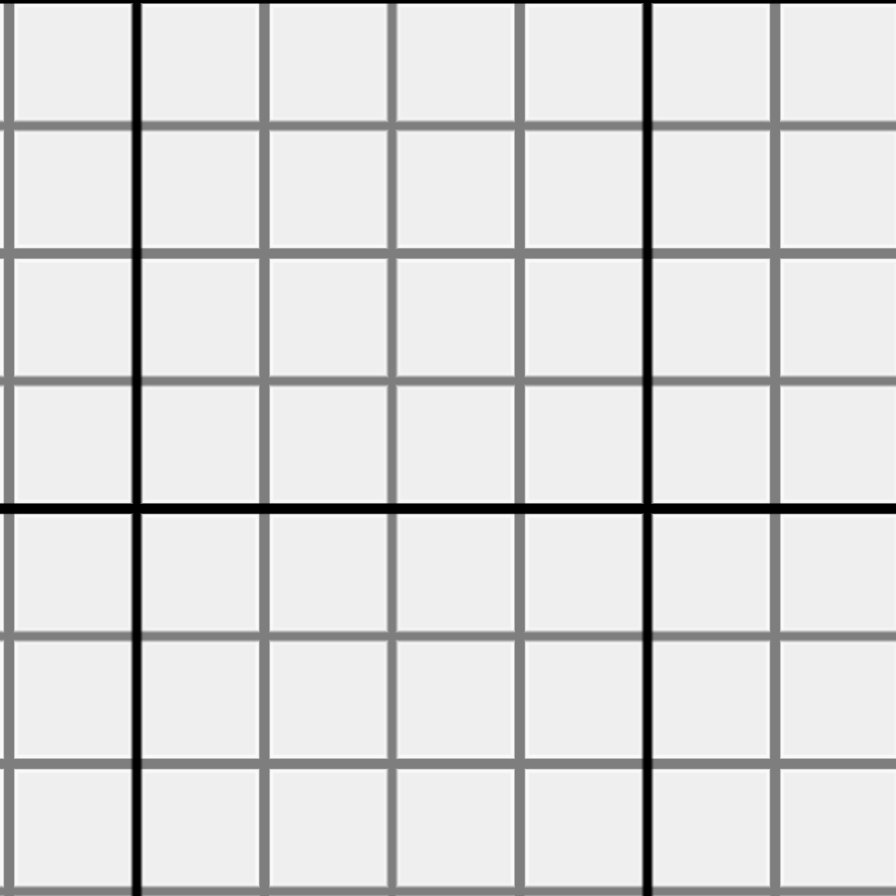
A three.js fragment shader for this pattern:

```glsl
// Ruled graph paper: grey grid lines on pale grey, every fourth line black.
// Each axis measures the distance to its nearest line; alternate lines are
// crisp or soft, and a faint bright rim runs along both sides of each line.

varying vec2 vUv;

const vec2 PITCH = vec2(0.1425, 0.1424);    // spacing of the lines
const vec2 ORIGIN = vec2(0.1526, 0.4323);   // crossing of two black lines
const vec2 SOFT_PARITY = vec2(0.0, 1.0);    // even columns and odd rows are soft
const float MAJOR_EVERY = 4.0;

const float CRISP_HALF_WIDTH = 0.0059;
const float SOFT_HALF_WIDTH = 0.0054;
const float CRISP_EDGE = 0.0012;            // half of the edge ramp
const float SOFT_EDGE = 0.0026;
const float RIM_WIDTH = 0.0042;
const float CRISP_RIM = 0.6;
const float SOFT_RIM = 0.3;

const vec3 PAPER = vec3(0.937);
const vec3 RIM_COLOR = vec3(1.0);
const vec3 MINOR_COLOR = vec3(0.495);
const vec3 MAJOR_COLOR = vec3(0.0);

// Coverage by lines of the given half width, with an edge ramp per axis.
vec2 band(vec2 dist, vec2 halfWidth, vec2 edge) {
  return 1.0 - smoothstep(halfWidth - edge, halfWidth + edge, dist);
}

void main() {
  // Nearest line on each axis: x for columns, y for rows.
  vec2 cell = (vUv - ORIGIN) / PITCH;
  vec2 index = floor(cell + 0.5);
  vec2 dist = abs(cell - index) * PITCH;

  // Line character by parity, line rank by every fourth index.
  vec2 soft = 1.0 - abs(mod(index, 2.0) - SOFT_PARITY);
  vec2 major = 1.0 - step(0.5, mod(index, MAJOR_EVERY));
  vec2 halfWidth = mix(vec2(CRISP_HALF_WIDTH), vec2(SOFT_HALF_WIDTH), soft);
  vec2 edge = mix(vec2(CRISP_EDGE), vec2(SOFT_EDGE), soft);

  vec2 ink = band(dist, halfWidth, edge);
  vec2 rim = band(dist, halfWidth + RIM_WIDTH, vec2(CRISP_EDGE))
           * mix(vec2(CRISP_RIM), vec2(SOFT_RIM), soft);
  vec2 minorInk = ink * (1.0 - major);
  vec2 majorInk = ink * major;

  // Layers from paper up to the black lines.
  vec3 color = mix(PAPER, RIM_COLOR, max(rim.x, rim.y));
  color = mix(color, MINOR_COLOR, max(minorInk.x, minorInk.y));
  color = mix(color, MAJOR_COLOR, max(majorInk.x, majorInk.y));

  gl_FragColor = vec4(color, 1.0);
}
```
